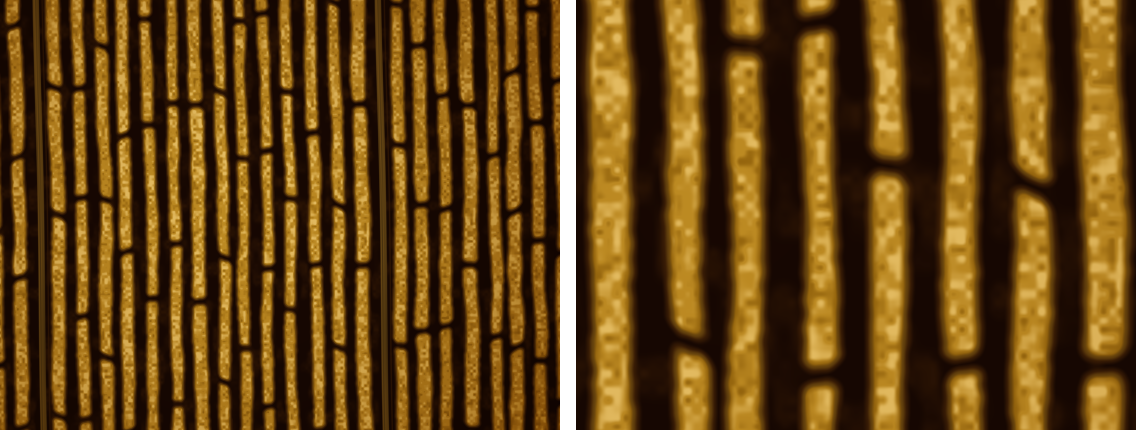
Left, the full canvas; right, a detail of the centre.
This texture is drawn by a Shadertoy shader. Its source:

```glsl
// Backlit leaf tissue: columns of long golden cells, dark gaps and two pale ribs
const float RIB_X = 0.072;        // first rib, in canvas widths
const float RIB_PITCH = 0.611;
const float RIB_HALF = 0.0062;
const float LEAN = 0.0186;        // sideways drift of everything with height
const float COLUMNS = 14.0;       // cell columns between two ribs
const float FIRST_COLUMN = 0.0305;
const float SPACING = 0.0417;
const float CELL_HALF = 0.0118;
const float CELL_LENGTH = 0.28;
const float WALL_HALF = 0.0042;   // half gap between cells of one column
const float GRAIN_FREQ = 190.0;
const vec2 LIGHT_CENTRE = vec2(0.42, 0.40);

const vec3 DARK = vec3(0.085, 0.028, 0.008);
const vec3 BROWN = vec3(0.22, 0.11, 0.02);
const vec3 OLIVE = vec3(0.38, 0.25, 0.05);
const vec3 AMBER = vec3(0.56, 0.38, 0.05);
const vec3 GOLD = vec3(0.71, 0.52, 0.13);
const vec3 PALE = vec3(0.86, 0.71, 0.37);
const vec3 RIB_COLOR = vec3(0.37, 0.26, 0.08);

float hash(vec2 p) {
    return fract(sin(dot(p, vec2(127.1, 311.7))) * 43758.55);
}

float noise(vec2 p) {
    vec2 i = floor(p), f = fract(p);
    f = f * f * (3.0 - 2.0 * f);
    return mix(mix(hash(i), hash(i + vec2(1, 0)), f.x),
               mix(hash(i + vec2(0, 1)), hash(i + vec2(1, 1)), f.x), f.y);
}

// Staggered position of the cross wall below cell i, in cell lengths
float wallAt(float i, float id) {
    return i + 0.35 * hash(vec2(i, id + 5.3));
}

// Signed distance to the cells of one column; x is measured from its axis
float columnDistance(float x, float y, float id, float halfWidth) {
    float cellLength = CELL_LENGTH * mix(0.72, 1.25, hash(vec2(id, 2.7)));
    float tilt = 0.9 * (hash(vec2(id, 8.1)) - 0.5);
    float s = (y + tilt * x) / cellLength + 7.0 * hash(vec2(id, 4.9));
    float i = floor(s);
    if (s < wallAt(i, id)) i -= 1.0;
    float low = wallAt(i, id), high = wallAt(i + 1.0, id);

    // Wandering axis, uneven width and a small sidestep from cell to cell
    x += 0.0055 * (noise(vec2(y * 11.0, id * 3.1)) - 0.5);
    x += 0.0030 * (hash(vec2(i, id + 1.9)) - 0.5);
    halfWidth += 0.0030 * (noise(vec2(y * 24.0, id * 5.7)) - 0.5);

    vec2 halfSize = vec2(halfWidth, 0.5 * (high - low) * cellLength - WALL_HALF);
    float radius = 0.75 * halfWidth;
    vec2 q = abs(vec2(x, (s - 0.5 * (low + high)) * cellLength)) - halfSize + radius;
    return length(max(q, 0.0)) + min(max(q.x, q.y), 0.0) - radius;
}

void mainImage(out vec4 fragColor, in vec2 fragCoord) {
    vec2 p = fragCoord / iResolution.x;
    float x = p.x - RIB_X + LEAN * (p.y - 0.384);
    x += 0.0012 * sin(p.y * 9.0 + 1.0);
    float group = floor(x / RIB_PITCH);
    float u = x - group * RIB_PITCH;

    // Nearest cell among the neighbouring columns
    float d = 1.0, tint = 0.5;
    float nearest = floor((u - FIRST_COLUMN) / SPACING + 0.5);
    for (float n = -1.0; n <= 1.0; n++) {
        float k = clamp(nearest + n, 0.0, COLUMNS - 1.0);
        float id = k + group * COLUMNS + 31.0;
        float inner = step(0.5, k) * step(k, COLUMNS - 1.5);
        float axis = FIRST_COLUMN + k * SPACING
                   + inner * 0.007 * (hash(vec2(id, 6.3)) - 0.5);
        float halfWidth = CELL_HALF + 0.0028 * (hash(vec2(id, 9.7)) - 0.5)
                        + 0.0018 * step(COLUMNS - 1.5, k);
        float cd = columnDistance(u - axis, p.y, id, halfWidth);
        if (cd < d) { d = cd; tint = hash(vec2(id, 3.3)); }
    }

    // Fine beads, coarser mottling and ragged cell edges
    float grain = noise(p * GRAIN_FREQ);
    float mottle = noise(p * vec2(70.0, 45.0) + 9.0);
    d += 0.0016 * (noise(p * 120.0 + 40.0) - 0.5);

    // Dark tissue with reddish flecks
    float fleck = smoothstep(0.45, 0.95, mottle) * (0.25 + 0.35 * grain);
    vec3 color = mix(DARK, BROWN, fleck);

    // Pale rib with lengthwise streaks and a faint line beside it
    float r = u - RIB_PITCH * step(0.5 * RIB_PITCH, u);
    float streak = noise(vec2(r * 480.0 + 50.0, p.y * 6.0));
    float rib = 1.0 - smoothstep(RIB_HALF - 0.002, RIB_HALF + 0.001, abs(r));
    float sideLine = 1.0 - smoothstep(0.0, 0.0025, abs(r - 0.0115));
    color = mix(color, BROWN, 0.6 * sideLine);
    color = mix(color, RIB_COLOR * (0.75 + 0.4 * streak), rib);

    // Cells brighten from a brown halo to a grainy golden core
    color = mix(color, BROWN, (1.0 - rib) * smoothstep(0.0045, 0.0005, d));
    color = mix(color, OLIVE, smoothstep(0.0016, -0.0012, d));
    color = mix(color, AMBER, smoothstep(-0.0008, -0.0032, d));
    float core = smoothstep(-0.0020, -0.0062, d);
    color = mix(color, GOLD, core * smoothstep(0.0, 0.50, grain + 0.15 * tint));
    float sparkle = 0.7 * grain + 0.3 * mottle + 0.16 * (tint - 0.5);
    color = mix(color, PALE, core * smoothstep(0.42, 0.85, sparkle));

    // Light fades and turns orange away from its centre
    vec2 away = p - LIGHT_CENTRE;
    color *= 1.04 - dot(away, away) * vec3(0.65, 0.95, 1.7);
    fragColor = vec4(color, 1.0);
}
```
